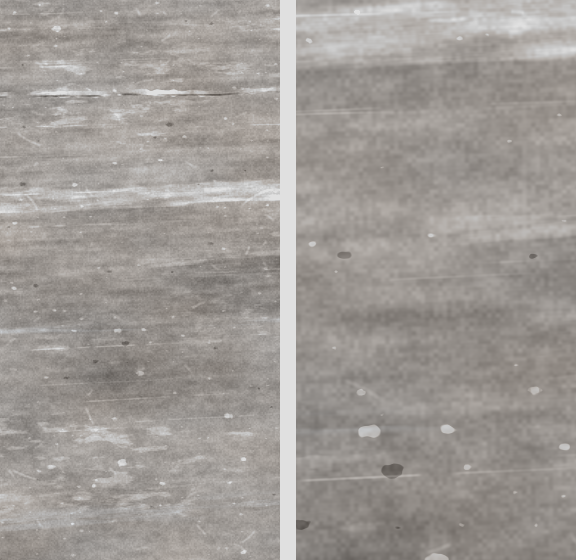
Left, the full canvas; right, a detail of the centre.
A WebGL 2 fragment shader for this texture:

```glsl
#version 300 es
precision highp float;
// Worn grey-brown floor: stretched noise gives a near-horizontal grain, with soft stains,
// a chalky rubbed band, a split seam and thin scrapes laid over it.
// Hashed cells scatter paint chips, pits and short scratches. Canvas width is one unit.
#define BASE_TONE 0.594
#define WARM_TINT vec3(0.019, -0.001, -0.019)
#define COOL_TINT vec3(-0.012, 0.0, 0.012)
#define GRAIN_SLOPE 0.04
#define CLOUD_CONTRAST 0.21
#define STREAK_CONTRAST 0.19
#define MOTTLE_CONTRAST 0.13
#define SPECKLE_CONTRAST 0.075
#define BAND_LIGHT 0.13
#define STAIN_DEPTH 0.085
#define SCRAPE_COUNT 22

uniform vec2 u_resolution;
out vec4 fragColor;

float hash(vec2 p) {
  vec3 a = fract(p.xyx * 0.1031);
  a += dot(a, a.yzx + 33.33);
  return fract((a.x + a.y) * a.z);
}

float noise(vec2 p) {
  vec2 i = floor(p), f = fract(p);
  f = f * f * (3.0 - 2.0 * f);
  return mix(mix(hash(i), hash(i + vec2(1, 0)), f.x),
             mix(hash(i + vec2(0, 1)), hash(i + vec2(1, 1)), f.x), f.y);
}

float fbm(vec2 p) {
  float sum = 0.0, amp = 0.533;
  for (int i = 0; i < 4; i++) {
    sum += amp * noise(p);
    p = mat2(2.0, 0.06, -0.06, 2.0) * p + 17.3;
    amp *= 0.5;
  }
  return sum;
}

// Sloping strip, worn through by stretched noise
float wornStrip(vec2 p, float y, float slope, float halfWidth, float seed) {
  float d = abs(p.y - y - slope * p.x) / halfWidth;
  float wear = fbm(vec2(p.x * 5.0 + seed, (p.y - slope * p.x) * 55.0));
  return (1.0 - smoothstep(0.2, 1.0, d)) * smoothstep(0.4, 0.7, wear);
}

// One ragged dot in some of the cells
float chips(vec2 p, float scale, float density, float seed) {
  vec2 g = p * scale, cell = floor(g) + seed;
  vec2 centre = 0.3 + 0.4 * vec2(hash(cell + 3.1), hash(cell + 7.7));
  vec2 d = (fract(g) - centre) * vec2(0.75, 1.2);
  float radius = 0.05 + 0.13 * pow(hash(cell + 11.3), 3.0);
  float edge = length(d) + 0.09 * (noise(g * 9.0) - 0.5);
  float soft = scale / u_resolution.x;
  return step(hash(cell), density) * (1.0 - smoothstep(radius - soft, radius + soft, edge));
}

// One slightly bent short line in some of the cells
float scratches(vec2 p, float scale, float density, float seed) {
  vec2 g = p * scale, cell = floor(g) + seed;
  float angle = 2.4 * (hash(cell + 5.2) - 0.5);
  vec2 d = fract(g) - 0.4 - 0.2 * vec2(hash(cell + 2.6), hash(cell + 9.4));
  d = mat2(cos(angle), -sin(angle), sin(angle), cos(angle)) * d;
  d.y += (hash(cell + 4.8) - 0.5) * 1.6 * d.x * d.x;
  float reach = 0.1 + 0.24 * hash(cell + 8.5);
  float line = 1.0 - smoothstep(0.0, 1.3 * scale / u_resolution.x + 0.003 * scale, abs(d.y));
  return step(hash(cell), density) * line * (1.0 - smoothstep(0.6 * reach, reach, abs(d.x)));
}

void main() {
  vec2 p = gl_FragCoord.xy / u_resolution.x;
  vec2 q = vec2(p.x, p.y - GRAIN_SLOPE * p.x);
  float px = 1.0 / u_resolution.x;
  float upper = smoothstep(0.5, 1.0, p.y);

  // Ground: clouds, grain streaks, mottling and fine speckle
  float tone = BASE_TONE + 0.014 * (p.y - 1.0);
  tone += CLOUD_CONTRAST * (fbm(q * vec2(2.5, 5.0)) - 0.5);
  tone += STREAK_CONTRAST * mix(0.4, 1.0, upper) * (fbm(q * vec2(4.0, 48.0) + 5.0) - 0.5);
  tone += MOTTLE_CONTRAST * (fbm(p * vec2(32.0, 44.0)) - 0.5);
  tone += SPECKLE_CONTRAST * (noise(p * 190.0) - 0.5);

  // Dark stains along a rising diagonal
  float diagonal = (p.y - 0.42 - 0.55 * p.x) / 0.2;
  tone -= STAIN_DEPTH * exp(-diagonal * diagonal) * smoothstep(0.38, 0.68, fbm(p * vec2(4.0, 5.0) + 31.0));

  // Chalky scuffs in clusters
  float cluster = smoothstep(0.46, 0.66, fbm(q * vec2(2.0, 5.0) + 13.0));
  tone += 0.13 * cluster * smoothstep(0.53, 0.75, fbm(q * vec2(14.0, 48.0) + 23.0));

  // Broad rubbed band
  float offset = abs(p.y - 1.28 - 0.044 * p.x) / mix(0.043, 0.033, p.x);
  float band = 1.0 - smoothstep(0.75, 1.15, offset + 1.3 * (fbm(q * vec2(5.0, 36.0)) - 0.5));
  float chalk = 0.75 + 0.4 * smoothstep(0.25, 0.5, p.x) + 2.4 * (fbm(q * vec2(9.0, 65.0) + 3.0) - 0.5);
  tone += BAND_LIGHT * band * chalk;

  // Fainter strips, cooler toward the bottom
  float cool = wornStrip(p, 0.13, 0.08, 0.055, 2.0) + wornStrip(p, 0.815, 0.04, 0.018, 8.0);
  float pale = wornStrip(p, 0.22, 0.08, 0.03, 4.0) + wornStrip(p, 1.9, 0.01, 0.03, 6.0);
  pale += 1.3 * smoothstep(0.4, 0.6, p.x) * wornStrip(p, 1.03, 0.06, 0.045, 9.0);
  tone += 0.085 * cool + 0.08 * pale;

  // Long thin scrapes
  for (int i = 0; i < SCRAPE_COUNT; i++) {
    vec2 id = vec2(float(i), 41.0);
    float y = 2.0 * hash(id), start = 1.1 * hash(id + 3.0) - 0.4;
    float d = abs(p.y - y - mix(0.07, 0.02, 0.5 * y) * p.x - 0.004 * noise(vec2(p.x * 6.0, y * 90.0)));
    float along = smoothstep(start, start + 0.1, p.x) * (1.0 - smoothstep(start + 0.4, start + 0.8, p.x));
    float broken = smoothstep(0.25, 0.65, noise(vec2(p.x * 24.0, y * 70.0)));
    tone += (0.04 + 0.08 * hash(id + 6.0)) * along * broken * (1.0 - smoothstep(0.0, 0.0015 + px, d));
  }

  // Split seam with pale broken lips
  float seam = p.y - 1.652 - 0.02 * p.x - 0.01 * (noise(vec2(p.x * 9.0, 2.0)) - 0.5);
  float lip = smoothstep(0.38, 0.7, fbm(vec2(p.x * 14.0, 6.0))) + exp(-pow((p.x - 0.57) / 0.09, 2.0));
  float ragged = 0.003 + 0.009 * noise(p * vec2(50.0, 90.0));
  tone += 0.17 * lip * (1.0 - smoothstep(ragged, ragged + 1.5 * px, abs(seam - 0.003)));
  float gap = smoothstep(0.25, 0.55, noise(vec2(p.x * 15.0, 19.0)));
  tone -= 0.27 * gap * (1.0 - smoothstep(0.001, 0.002 + px, abs(seam + 0.003)));

  // Scattered marks
  tone += 0.2 * chips(p, 13.0, 0.1, 10.0) + 0.15 * chips(p, 33.0, 0.1, 70.0);
  tone -= 0.17 * chips(p, 19.0, 0.035, 130.0);
  tone += 0.11 * scratches(p, 5.0, 0.32, 20.0) + 0.08 * scratches(p, 11.0, 0.22, 90.0);

  // Warm ground fading to neutral chalk
  tone = clamp(tone, 0.2, 0.88);
  float warmth = (1.0 - smoothstep(0.66, 0.8, tone)) * (0.5 + fbm(q * vec2(3.0, 6.0) + 51.0));
  fragColor = vec4(tone + WARM_TINT * warmth + COOL_TINT * min(cool, 1.0), 1.0);
}
```
